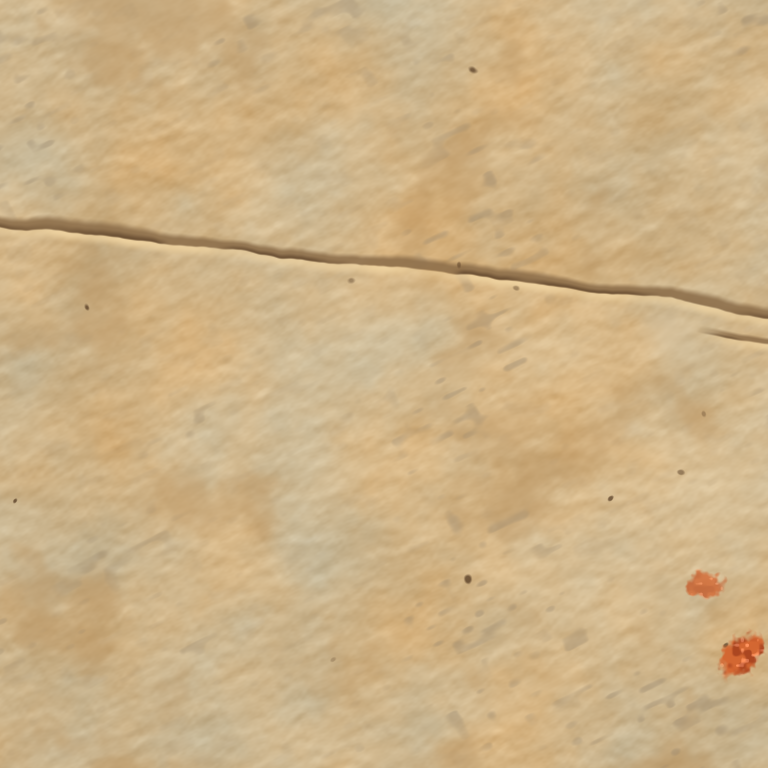
This texture is drawn by a Shadertoy shader. Its source:

```glsl
// Weathered sandy parchment: mottled tan stains and fine slanted fibres from
// layered value noise, a shaded crack with a lit lower lip running across it,
// plus scattered dark specks and two orange mineral grains.

const vec3 SAND       = vec3(0.816, 0.712, 0.543);
const vec3 LIGHTEN    = vec3(0.90, 1.08, 1.25);
const vec3 WARM_SHIFT = vec3(0.10, -0.03, -0.15);
const vec3 STAIN      = vec3(0.73, 0.58, 0.38);
const vec3 ASH        = vec3(0.60, 0.53, 0.43);
const vec3 SHADOW     = vec3(0.54, 0.42, 0.28);
const vec3 DEEP       = vec3(0.33, 0.23, 0.14);
const vec3 LIP        = vec3(0.94, 0.83, 0.63);
const vec3 ORANGE     = vec3(0.83, 0.39, 0.18);
const vec3 RUST       = vec3(0.62, 0.22, 0.09);

float hash(vec2 p) {
    return fract(sin(dot(p, vec2(127.1, 311.7))) * 43758.55);
}

float noise(vec2 p) {
    vec2 cell = floor(p), f = fract(p);
    f = f * f * (3.0 - 2.0 * f);
    float low  = mix(hash(cell), hash(cell + vec2(1, 0)), f.x);
    float high = mix(hash(cell + vec2(0, 1)), hash(cell + vec2(1, 1)), f.x);
    return mix(low, high, f.y);
}

mat2 rotation(float angle) {
    float c = cos(angle), s = sin(angle);
    return mat2(c, -s, s, c);
}

float fbm(vec2 p, int octaves) {
    float sum = 0.0, total = 0.0, amp = 1.0;
    for (int i = 0; i < octaves; i++) {
        sum += amp * noise(p);
        total += amp;
        amp *= 0.55;
        p = rotation(0.6) * p * 2.03 + 17.3;
    }
    return sum / total;
}

// Soft ellipse with a ragged outline: 1 inside, 0 outside
float blob(vec2 p, vec2 center, vec2 radius, float angle, float softness) {
    vec2 q = rotation(angle) * (p - center) / radius;
    float ragged = (fbm(p * 110.0, 2) - 0.5) * 0.8;
    return 1.0 - smoothstep(1.0 - softness, 1.0 + softness, length(q) + ragged);
}

// Mottled ground with embossed fibres, stains and grey flecks
vec3 ground(vec2 p) {
    vec2 fibre = rotation(0.45) * p * vec2(42.0, 80.0);
    float mottle = fbm(p * 7.0 + 3.1, 5) - 0.5;
    float grain  = fbm(fibre * 0.6 + 9.0, 3) - 0.5;
    float relief = fbm(fibre, 3) - fbm(fibre + vec2(0.2, 0.55), 3);
    float warm   = fbm(p * 8.0 + 41.7, 4) - 0.5;

    float tone = mottle * 0.11 + grain * 0.06 + relief * 0.09;
    vec3 col = SAND + LIGHTEN * tone + WARM_SHIFT * warm;

    float stain = smoothstep(0.56, 0.80, fbm(p * 9.0 + 71.0, 4));
    col = mix(col, STAIN, 0.50 * stain);

    float patches = smoothstep(0.48, 0.68, fbm(p * 5.0 + 23.0, 3));
    float fleck = smoothstep(0.70, 0.95, noise(fibre * 1.1 + 57.0));
    return mix(col, ASH, fleck * (0.08 + 0.32 * patches));
}

// Crack whose lower edge is at height 0: soft shadow above, bright lip below
vec3 crack(vec3 col, float height, float x, float width, float strength) {
    float w = width * (0.75 + 0.5 * noise(vec2(x * 13.0, 4.0)));
    float edge = smoothstep(-0.001, 0.0025, height);
    float shade = edge * (1.0 - smoothstep(w * 0.55, w * 1.15, height));
    float lip = smoothstep(-0.015, -0.001, height) * (1.0 - edge);
    float core = edge * (1.0 - smoothstep(0.001, w * 0.55, height));
    float broken = smoothstep(0.35, 0.75, noise(vec2(x * 16.0, 8.0)));
    float lipFade = 0.45 + 0.5 * noise(vec2(x * 24.0, 2.0));

    col = mix(col, LIP, lip * lipFade * strength);
    col = mix(col, SHADOW, shade * 0.85 * strength);
    return mix(col, DEEP, core * broken * 0.65 * strength);
}

vec3 specks(vec3 col, vec2 p) {
    for (int i = 0; i < 12; i++) {
        float id = float(i);
        vec2 center = vec2(hash(vec2(id, 1.7)), hash(vec2(id, 5.3)));
        float size = mix(0.0025, 0.0065, pow(hash(vec2(id, 9.1)), 2.0));
        float dark = mix(0.25, 0.8, hash(vec2(id, 3.9)));
        float mask = blob(p, center, size * vec2(1.3, 0.9), id, 0.5);
        col = mix(col, DEEP, mask * dark);
    }
    return col;
}

vec3 grains(vec3 col, vec2 p) {
    for (int i = 0; i < 2; i++) {
        float k = float(i);
        vec2 center = mix(vec2(0.918, 0.238), vec2(0.966, 0.147), k);
        vec2 radius = mix(vec2(0.023, 0.016), vec2(0.032, 0.021), k);
        float mask = blob(p, center, radius, 0.75 * k, 0.25);
        float facets = smoothstep(0.35, 0.75, noise(p * 120.0 + k * 7.0));
        vec3 grain = mix(ORANGE, RUST, facets * (0.3 + 0.5 * k));
        grain += 0.18 * smoothstep(0.65, 0.9, noise(p * 150.0 + 31.0));
        col = mix(col, grain, mask * mix(0.75, 0.95, k));
    }
    return col;
}

void mainImage(out vec4 fragColor, in vec2 fragCoord) {
    vec2 p = fragCoord / iResolution.xy;
    vec3 col = ground(p);

    // Long crack, and a short one with a pale chipped patch at the right
    float wobble = (fbm(vec2(p.x * 7.0, 1.5), 5) - 0.5) * 0.024;
    float chip = exp(-dot(p - vec2(0.87, 0.565), p - vec2(0.87, 0.565)) * 900.0);
    col = mix(col, vec3(0.87, 0.79, 0.65), chip * 0.6);
    col = crack(col, p.y - (0.708 - 0.118 * p.x + wobble), p.x, 0.017, 1.0);
    float shortLine = 0.559 - 0.12 * (p.x - 0.96) + wobble * 0.5;
    col = crack(col, p.y - shortLine, p.x + 3.0, 0.009, smoothstep(0.90, 0.96, p.x));

    col = grains(specks(col, p), p);
    fragColor = vec4(clamp(col, 0.0, 1.0), 1.0);
}
```
